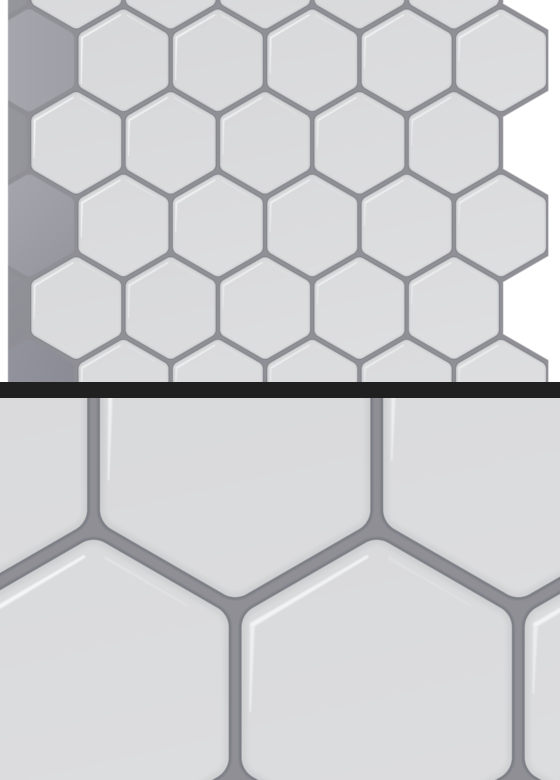
Top, the full canvas; bottom, a detail of the centre.
Give the GLSL for this pattern, as a WebGL 1 fragment shader.

```glsl
precision highp float;
// A sheet of glossy white hexagon tiles on grey grout, with a notched right edge
// and a bare backing strip on the left. Two interleaved grids find the nearest
// cell; rounded hexagon distances and tapered glints shade each tile.

uniform vec2 u_resolution;

// Lengths are fractions of the canvas height.
const vec2 FIRST_TILE = vec2(0.3232, 0.8422);
const float PITCH = 0.2471;
const float ROW_STEP = 0.2162;
const float APOTHEM = 0.1180;
const float CORNER = 0.020;
const float GLINT_INSET = 0.0095;
const float GLINT_WIDTH = 0.0042;
const float SHEET_LEFT = 0.0209;
const float SHEET_RIGHT = 1.4354;
const float LAST_COLUMN = 4.0;

const vec3 PAPER = vec3(1.0);
const vec3 TILE_DIM = vec3(0.842, 0.845, 0.853);
const vec3 TILE_LIT = vec3(0.868, 0.870, 0.876);
const vec3 GLINT = vec3(0.985, 0.99, 0.99);
const vec3 GROUT = vec3(0.56, 0.56, 0.585);
const vec3 GROUT_SHADOW = vec3(0.47, 0.48, 0.51);
const vec3 BACKING_TOP = vec3(0.64, 0.64, 0.67);
const vec3 BACKING_LOW = vec3(0.56, 0.565, 0.60);

float hash(vec2 p) {
  vec3 q = fract(vec3(p.xyx) * 0.1031);
  q += dot(q, q.yzx + 33.33);
  return fract((q.x + q.y) * q.z);
}

// Signed distance to a hexagon with vertical left and right sides.
float hexDistance(vec2 p, float apothem) {
  const vec3 k = vec3(-0.866025, 0.5, 0.577350);
  p = abs(p.yx);
  p -= 2.0 * min(dot(k.xy, p), 0.0) * k.xy;
  p -= vec2(clamp(p.x, -k.z * apothem, k.z * apothem), apothem);
  return length(p) * sign(p.y);
}

float inside(float d, float blur) {
  return 1.0 - smoothstep(-blur, blur, d);
}

// Stroke from a to b whose width shrinks to the fraction "tip" at b.
float taperedStroke(vec2 p, vec2 a, vec2 b, float width, float tip, float blur) {
  vec2 ab = b - a;
  float t = clamp(dot(p - a, ab) / dot(ab, ab), 0.0, 1.0);
  return inside(length(p - a - ab * t) - 0.5 * width * mix(1.0, tip, t), blur);
}

// Returns the offset from the nearest cell centre, then its column and row.
vec4 nearestCell(vec2 p) {
  vec2 span = vec2(PITCH, 2.0 * ROW_STEP);
  vec2 a = p - FIRST_TILE;
  vec2 b = a + 0.5 * span;
  vec2 ia = floor(a / span + 0.5);
  vec2 ib = floor(b / span + 0.5);
  a -= ia * span;
  b -= ib * span;
  if (dot(a, a) < dot(b, b)) return vec4(a, ia.x, -2.0 * ia.y);
  return vec4(b, ib.x, 1.0 - 2.0 * ib.y);
}

vec3 tileColour(vec2 p, float d, vec2 id, vec2 uv, float px) {
  float vary = hash(id + 17.0);
  float light = clamp(0.5 + 0.35 * (uv.x - uv.y) - p.y * 1.2, 0.0, 1.0);
  vec3 colour = mix(TILE_DIM, TILE_LIT, light) + 0.008 * (vary - 0.5);

  // Rolled lip
  colour -= 0.045 * smoothstep(-0.008, 0.0, d);

  // Glints on the upper sides, weaker away from the top left
  float r = APOTHEM - GLINT_INSET;
  vec2 shoulder = vec2(-r, 0.545 * r);
  vec2 peak = vec2(-0.08 * r, 1.09 * r);
  float fade = clamp(1.0 - 0.15 * id.x - 0.13 * id.y, 0.12, 1.0);
  float blur = px + 0.0007;
  float upper = taperedStroke(p, shoulder, peak, GLINT_WIDTH, 0.6, blur);
  vec2 leftEnd = vec2(-r - 0.002, mix(0.15, -0.5, fade) * r + 0.02 * (vary - 0.5));
  float left = taperedStroke(p, shoulder, leftEnd, GLINT_WIDTH, 0.25, blur);
  float right = taperedStroke(p, vec2(0.1 * r, 1.08 * r), vec2(0.75 * r, 0.70 * r),
                              0.5 * GLINT_WIDTH, 0.3, blur);
  float glint = max(upper * mix(0.65, 0.95, fade), left * mix(0.35, 1.0, fade));
  glint = max(glint, right * 0.5 * fade);
  return mix(colour, GLINT, glint * (0.9 + 0.1 * vary));
}

void main() {
  float px = 1.0 / u_resolution.y;
  vec2 uv = gl_FragCoord.xy * px;
  vec4 cell = nearestCell(uv);
  vec2 p = cell.xy;
  vec2 id = cell.zw;
  float d = hexDistance(p, APOTHEM - CORNER) - CORNER;
  vec3 colour = GROUT;

  if (id.x < 0.0) {
    // Bare backing with faint tile seats
    float seat = inside(d, 0.003) * mix(1.0, 0.35, mod(id.y, 2.0));
    vec3 backing = mix(BACKING_LOW, BACKING_TOP, smoothstep(0.0, 0.6, uv.y));
    colour = mix(GROUT, backing - 0.15 * p.x, seat);
  } else if (id.x <= LAST_COLUMN) {
    colour = mix(GROUT_SHADOW, GROUT, smoothstep(0.0, 0.004, d));
    colour = mix(colour, tileColour(p, d, id, uv, px), inside(d, px));
  } else {
    // Notch cut out of the right edge
    colour = mix(GROUT, PAPER, inside(hexDistance(p, APOTHEM), px));
  }

  float sheet = inside(SHEET_LEFT - uv.x, px) * inside(uv.x - SHEET_RIGHT, px);
  gl_FragColor = vec4(mix(PAPER, colour, sheet), 1.0);
}
```
